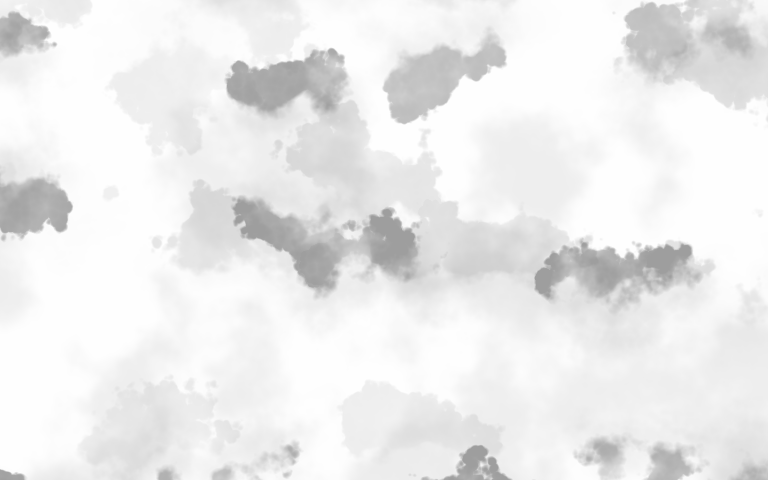
This texture is drawn by a Shadertoy shader. Its source:

```glsl
// Pale sky of scattered grey clouds: jittered grids place lobed puffs whose
// outline is crisp and billowy on one side and dissolves on the other.
// Dark clouds, faint clouds and a thin haze are taken away from white.

const float SKY_WHITE = 0.995;
const float DARKEST = 0.62;

float hash1(vec2 p) {
    vec3 q = fract(vec3(p.xyx) * 0.1031);
    q += dot(q, q.yzx + 33.33);
    return fract((q.x + q.y) * q.z);
}

vec2 hash2(vec2 p) {
    return vec2(hash1(p + 17.3), hash1(p + 71.9));
}

float valueNoise(vec2 p) {
    vec2 cell = floor(p);
    vec2 f = fract(p);
    f = f * f * f * (f * (f * 6.0 - 15.0) + 10.0);
    float low = mix(hash1(cell), hash1(cell + vec2(1, 0)), f.x);
    float high = mix(hash1(cell + vec2(0, 1)), hash1(cell + vec2(1, 1)), f.x);
    return mix(low, high, f.y);
}

float fbm(vec2 p) {
    float sum = 0.0;
    float weight = 0.5;
    for (int i = 0; i < 5; i++) {
        sum += weight * valueNoise(p);
        p = mat2(1.6, 1.2, -1.2, 1.6) * p + 7.7;
        weight *= 0.5;
    }
    return sum / 0.97;
}

// Round bumps: one minus the squared distance to the nearest cell point
float bumps(vec2 p) {
    vec2 cell = floor(p);
    float nearest = 1.0;
    for (int y = -1; y <= 1; y++)
    for (int x = -1; x <= 1; x++) {
        vec2 id = cell + vec2(x, y);
        vec2 away = id + hash2(id) - p;
        nearest = min(nearest, dot(away, away));
    }
    return 1.0 - nearest;
}

float billow(vec2 p) {
    return 0.5 * bumps(p * 14.0) + 0.3 * bumps(p * 30.0 + 5.0)
         + 0.2 * bumps(p * 62.0 + 9.0);
}

float smoothMin(float a, float b, float k) {
    float h = max(k - abs(a - b), 0.0) / k;
    return min(a, b) - 0.25 * h * h * k;
}

// Distance to three merged lobes that shrink towards a tail
float lobes(vec2 q, vec2 seed) {
    float d = 9.0;
    for (int i = 0; i < 3; i++) {
        float t = float(i);
        vec2 jitter = 0.26 * (hash2(seed + t * 3.1) - 0.5);
        vec2 centre = vec2(0.42 - 0.52 * t, 0.1 - 0.1 * t) + jitter;
        d = smoothMin(d, length(q - centre) - 0.52 + 0.11 * t, 0.15);
    }
    return d;
}

// Density of one cloud; puff and wisp roughen its outline and its tone
float cloud(vec2 q, vec2 seed, float puff, float wisp) {
    float d = lobes(q, seed) - 0.5 * (puff - 0.72) - 0.9 * (wisp - 0.5);
    float upper = smoothstep(-0.3, 0.25, q.y + 0.8 * (wisp - 0.5));
    float body = smoothstep(0.0, mix(0.8, 0.09, upper), -d);
    float veil = 0.22 * smoothstep(0.4, -0.3, d) * (1.0 - upper);
    float tone = mix(0.5, 1.0, smoothstep(0.3, 0.62, wisp));
    return max(body * tone * (0.75 + 0.33 * puff), veil);
}

// One cloud per grid cell, mirrored and tilted at random
float cloudLayer(vec2 p, float spacing, float size, vec2 strength, float seed) {
    float puff = billow(p + seed);
    float wisp = fbm(p * 9.0 + seed);
    vec2 home = floor(p / spacing);
    float ink = 0.0;
    for (int y = -1; y <= 1; y++)
    for (int x = -1; x <= 1; x++) {
        vec2 id = home + vec2(x, y);
        vec2 key = id + seed;
        vec2 centre = (id + mix(vec2(0.15), vec2(0.85), hash2(key))) * spacing;
        float tilt = 0.7 * (hash1(key + 4.4) - 0.5);
        vec2 mirror = sign(hash2(key + 8.8) - vec2(0.4, 0.35));
        vec2 q = (p - centre) / (size * mix(0.8, 1.2, hash1(key + 2.2)));
        q = mat2(cos(tilt), -sin(tilt), sin(tilt), cos(tilt)) * (q * mirror);
        float depth = mix(strength.x, strength.y, hash1(key + 6.6));
        ink = max(ink, depth * cloud(q, key, puff, wisp));
    }
    return ink;
}

void mainImage(out vec4 fragColor, in vec2 fragCoord) {
    vec2 p = fragCoord / iResolution.y;
    float dark = cloudLayer(p + 0.13, 0.41, 0.165, vec2(0.19, 0.38), 23.0);
    float faint = cloudLayer(p + 0.31, 0.5, 0.23, vec2(0.05, 0.14), 58.0);
    float haze = 0.06 * smoothstep(0.48, 0.72, fbm(p * 4.5 + 31.0));
    float ink = dark + (faint + haze) * (1.0 - 1.8 * dark);
    fragColor = vec4(vec3(max(SKY_WHITE - ink, DARKEST)), 1.0);
}
```
